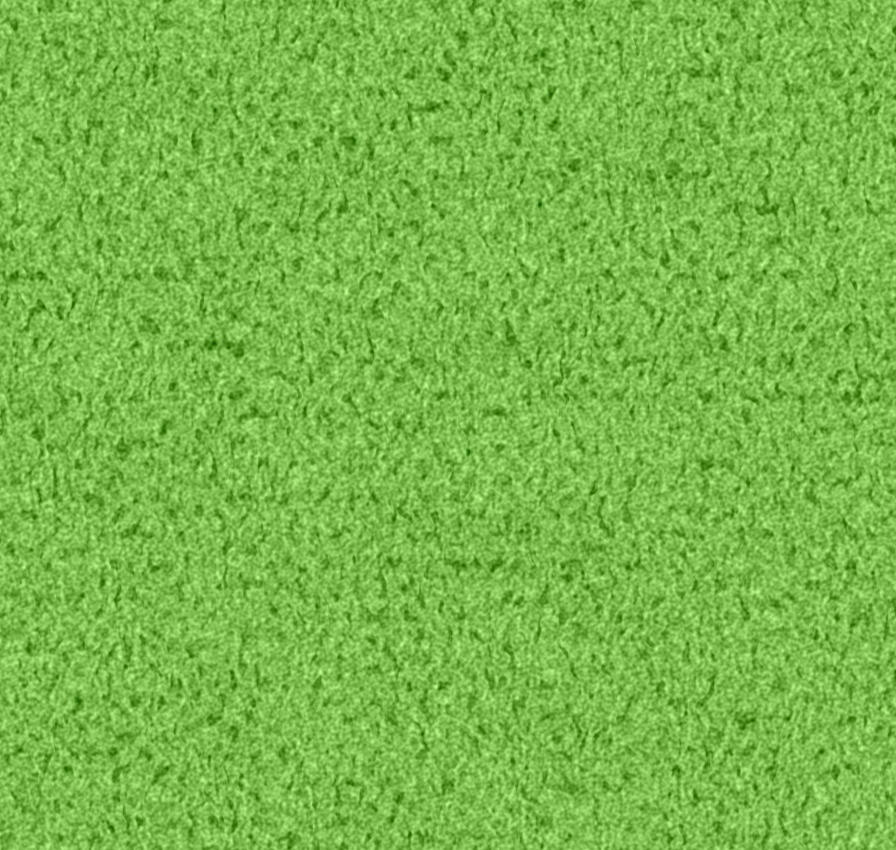
Reproduce this texture procedurally as a WebGL 1 fragment shader.

```glsl
precision highp float;
// Draws a dense lawn of short grass with fine bright tips and small dark gaps.
uniform vec2 u_resolution;

const vec3 GRASS_GREEN = vec3(0.48, 0.73, 0.30);
const float TAU = 6.2831853;

float hash(vec2 cell) {
  vec3 q = fract(cell.xyx * vec3(0.1031, 0.1030, 0.0973));
  q += dot(q, q.yzx + 33.33);
  return fract((q.x + q.y) * q.z);
}

mat2 rotation(float angle) {
  float c = cos(angle);
  float s = sin(angle);
  return mat2(c, s, -s, c);
}

// Slope contribution of one lattice corner
float cornerSlope(vec2 cell, vec2 offset) {
  float angle = TAU * hash(cell);
  return dot(vec2(cos(angle), sin(angle)), offset);
}

float gradientNoise(vec2 p) {
  vec2 cell = floor(p);
  vec2 f = p - cell;
  vec2 blend = f * f * f * (f * (f * 6.0 - 15.0) + 10.0);
  vec2 right = vec2(1.0, 0.0);
  vec2 up = vec2(0.0, 1.0);
  float low = mix(cornerSlope(cell, f),
                  cornerSlope(cell + right, f - right), blend.x);
  float high = mix(cornerSlope(cell + up, f - up),
                   cornerSlope(cell + 1.0, f - 1.0), blend.x);
  return mix(low, high, blend.y);
}

// Bends upright blades so that neighbouring tufts lean different ways
vec2 leanTufts(vec2 p, float sweep, float fan) {
  float lean = sweep * gradientNoise(p * 13.0 + 7.3)
             + fan * gradientNoise(p * 47.0 + 31.7);
  return p + vec2(lean, 0.35 * fan * gradientNoise(p * 39.0 + 83.1));
}

// Speckle of blade tips: two turned layers hide the lattice
float tipGrain(vec2 p, float frequency) {
  vec2 q = p * frequency;
  return gradientNoise(rotation(0.61) * q * vec2(1.0, 0.85) + 11.4)
       + gradientNoise(rotation(-0.38) * q * 1.17 + 57.9);
}

// Upright strands, longer than they are wide
float strands(vec2 p, vec2 frequency) {
  return gradientNoise(p * frequency + 19.6);
}

// Ragged dark gaps between tufts
float gaps(vec2 p, vec2 frequency, float density) {
  float field = gradientNoise(p * frequency + 3.8)
              + 0.5 * gradientNoise(p * frequency * 1.9 + 71.2);
  return smoothstep(0.08, 0.50, field + density);
}

void main() {
  vec2 p = gl_FragCoord.xy / u_resolution.y;
  vec2 tuft = leanTufts(p, 0.020, 0.007);

  float patches = gradientNoise(p * 9.0 + 41.3);
  float tone = 0.017 + 0.02 * patches;
  tone += 0.175 * tipGrain(p, 185.0);
  tone += 0.18 * strands(tuft, vec2(128.0, 62.0));
  tone -= 0.18 * gaps(tuft, vec2(84.0, 50.0), -0.10 * patches);

  gl_FragColor = vec4(clamp(GRASS_GREEN + tone, 0.0, 1.0), 1.0);
}
```
